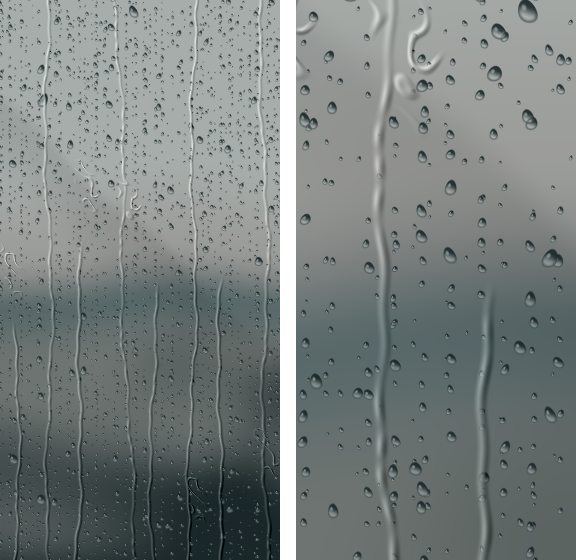
Left: the whole. Right: its middle third, enlarged.
Reproduce this texture procedurally as a WebGL 2 fragment shader.

```glsl
#version 300 es
precision highp float;
// Rain drops and water trails on a window before a misty, darkening hillside.

#define SKY vec3(0.655, 0.68, 0.67)
#define HAZE vec3(0.61, 0.615, 0.605)
#define TEAL vec3(0.33, 0.40, 0.41)
#define SLOPE vec3(0.43, 0.455, 0.445)
#define SHADOW vec3(0.10, 0.15, 0.16)
#define DROP_DARK vec3(0.10, 0.15, 0.16)
#define DROP_LIGHT vec3(0.70, 0.74, 0.73)
#define TRAIL_COUNT 8
#define TRAIL_WIDTH 0.010
#define SMEAR_COUNT 5
#define RELIEF 0.20

uniform vec2 u_resolution;
out vec4 fragColor;

vec3 hash3(vec2 p) {
  vec3 q = fract(p.xyx * vec3(0.1031, 0.1030, 0.0973));
  q += dot(q, q.yxz + 33.33);
  return fract((q.xxy + q.yzz) * q.zyx);
}

// Soft blobs from layered sines, about -1 to 1
float clouds(vec2 p) {
  float broad = sin(p.x * 5.0 + p.y * 8.5 + 1.4 * sin(p.y * 4.0 - p.x * 2.0));
  float small = sin(p.x * 9.0 - p.y * 7.0 + 1.5 * sin(p.x * 4.0 + 2.0));
  return 0.62 * broad + 0.38 * small;
}

// Blurred view behind the glass
vec3 backdrop(vec2 p) {
  float cloud = clouds(p);
  float t = 0.5 * p.y + 0.012 * sin(p.x * 6.0 + 1.0);
  float lit = smoothstep(-0.06, 0.36, t + 0.09 * cloud - 0.13 * (p.x - 0.4));
  vec3 col = mix(SHADOW, SLOPE, lit);
  float band = (t - 0.455) / 0.05;
  col = mix(col, TEAL, 0.8 * exp(-band * band));
  col = mix(col, HAZE, smoothstep(0.455, 0.565, t));
  col = mix(col, SKY, smoothstep(0.55, 0.72, t));
  // faint ridge falling to the right
  float ridge = 1.66 - p.x * 0.92 - p.y + 0.02 * sin(p.x * 14.0);
  float veil = smoothstep(-0.03, 0.05, ridge) * (1.0 - smoothstep(0.05, 0.4, ridge));
  return col * (1.0 - 0.08 * veil);
}

// Height of the running water: wandering trails and curled smears
float waterHeight(vec2 p) {
  float height = 0.0;
  for (int i = 0; i < TRAIL_COUNT; i++) {
    vec3 h = hash3(vec2(float(i), 7.0));
    float wander = 0.012 * sin(p.y * 5.0 + h.x * 40.0) + 0.005 * sin(p.y * 19.0 + h.y * 30.0)
                 + 0.002 * sin(p.y * 61.0 + h.z * 20.0);
    float x = (float(i) + 0.3 + 0.4 * h.x) / float(TRAIL_COUNT) + wander + (h.y - 0.5) * 0.07 * (1.0 - p.y);
    float top = i % 2 == 1 ? 2.2 : mix(0.6, 1.5, h.z);
    float beads = 0.5 + 0.5 * sin(p.y * 85.0 + 5.0 * sin(p.y * 17.0 + h.x * 9.0));
    float strength = mix(1.0, beads, 0.75 * h.y) * smoothstep(top, top - 0.08, p.y);
    float width = TRAIL_WIDTH * mix(0.55, 1.0, h.z);
    height = max(height, strength * smoothstep(width, 0.0, abs(p.x - x)));
  }
  for (int i = 0; i < SMEAR_COUNT; i++) {
    vec3 h = hash3(vec2(float(i), 23.0));
    vec2 centre = vec2((float(i) + 0.2 + 0.6 * h.x) / float(SMEAR_COUNT), 0.2 + 1.4 * h.y);
    vec2 q = p - centre;
    q.x += 0.25 * q.y;
    float curl = sin(q.x * 75.0 + 2.0 * sin(q.y * 48.0 + h.z * 6.0)) + sin(q.y * 42.0 + 1.7 * sin(q.x * 60.0));
    float area = exp(-dot(q * vec2(28.0, 11.0), q * vec2(28.0, 11.0)));
    height = max(height, smoothstep(0.45, 0.0, abs(curl - 0.5)) * smoothstep(0.2, 0.6, area));
  }
  return height;
}

// One layer of drops in loose vertical rows; each drop inverts the view
vec3 addDrops(vec3 col, vec2 p, vec2 cell, float radius, float density, float seed) {
  vec2 grid = p / cell;
  vec3 row = hash3(vec2(floor(grid.x), seed));
  grid.y += row.x * 7.0;
  vec2 id = floor(grid);
  vec3 h = hash3(id + seed * 13.7);
  vec3 k = hash3(id + seed * 5.3 + 91.0);
  vec2 centre = 0.5 + vec2(0.3 * (row.y - 0.5) + 0.16 * (h.x - 0.5), 0.4 * (h.y - 0.5));
  float r = radius * mix(0.42, 1.0, h.z * h.z);
  vec2 q = (fract(grid) - centre) * cell / r;
  q.x += (k.y - 0.5) * 0.6 * q.y;
  q *= vec2(1.0 + 0.16 * q.y, mix(0.65, 0.95, k.z));
  float d = length(q);
  float edge = 0.8 / (u_resolution.x * r);
  float present = step(k.x, density * mix(0.55, 1.2, row.z));
  float mask = present * (1.0 - smoothstep(1.0 - edge, 1.0 + edge, d));
  vec3 light = mix(col, DROP_LIGHT, 0.5);
  vec3 body = mix(light, DROP_DARK, smoothstep(-0.65, 0.6, q.y + 0.3 * q.x));
  body = mix(body, DROP_DARK, 0.6 * smoothstep(0.6, 1.0, d));
  float glint = 1.0 - smoothstep(0.1, 0.4, length(q - vec2(-0.3, 0.3)));
  body = mix(body, DROP_LIGHT, 0.6 * glint);
  return mix(col, body, 0.9 * mask);
}

void main() {
  vec2 p = gl_FragCoord.xy / u_resolution * vec2(1.0, 2.0);
  vec3 col = backdrop(p);

  // drops from fine mist to large beads
  col = addDrops(col, p, vec2(0.021, 0.023), 0.0038, 0.42, 1.0);
  col = addDrops(col, p + 0.011, vec2(0.034, 0.030), 0.0072, 0.62, 2.0);
  col = addDrops(col, p, vec2(0.055, 0.062), 0.0105, 0.30, 3.0);
  col = addDrops(col, p, vec2(0.110, 0.130), 0.0165, 0.26, 4.0);

  // trails lit from the upper left
  vec2 offset = vec2(-0.0025, 0.0018);
  float height = waterHeight(p);
  float slope = waterHeight(p - offset) - waterHeight(p + offset);
  col = mix(col, backdrop(p) + 0.05, 0.7 * smoothstep(0.1, 0.6, height));
  col += RELIEF * slope;
  fragColor = vec4(clamp(col, 0.0, 1.0), 1.0);
}
```
